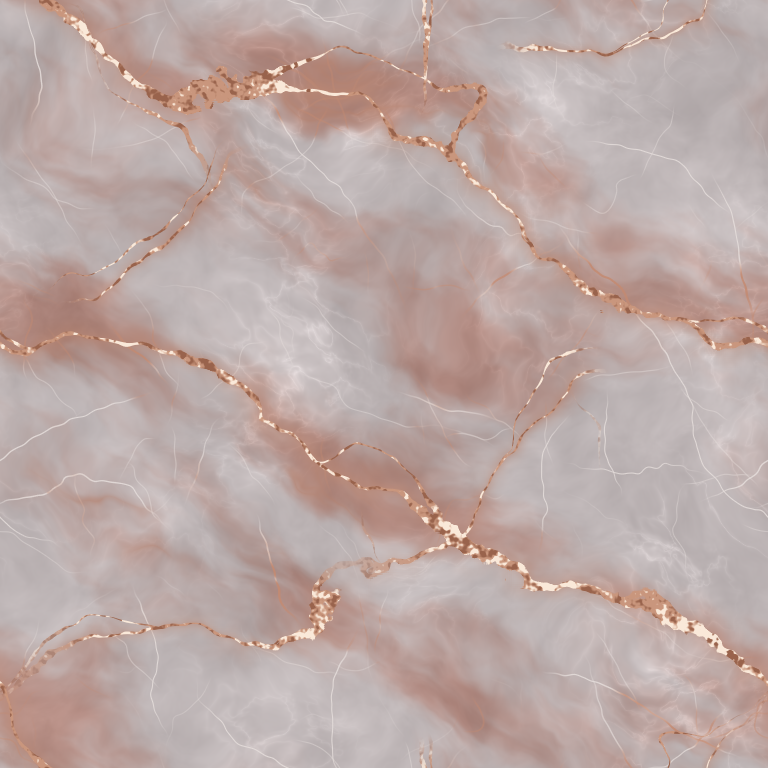
Write a WebGL 2 fragment shader that draws this texture.

```glsl
#version 300 es
precision highp float;
// Polished grey marble with rosy clouds, copper foil veins and pale hairline cracks.
// Veins are families of lines with whole-number slopes, bent by wrapping gradient
// noise; clouds are fractal noise on a sheared lattice, so the square tiles.

uniform vec2 u_resolution;
out vec4 outColor;

const vec2 CRACK_NORMALS[6] = vec2[6](vec2(3, 1), vec2(2, -1), vec2(1, -3),
                                      vec2(1, 1), vec2(1, 3), vec2(3, 2));

// Random vector in -1..1 for a lattice cell
vec2 hash(vec2 cell, int seed) {
    uvec3 v = uvec3(uint(cell.x), uint(cell.y), uint(seed));
    v = v * 1664525u + 1013904223u;
    v.x += v.y * v.z; v.y += v.z * v.x; v.z += v.x * v.y;
    v ^= v >> 16u;
    v.x += v.y * v.z; v.y += v.z * v.x;
    return vec2(v.xy & 65535u) / 32767.5 - 1.0;
}

float corner(vec2 cell, vec2 offset, vec2 cells, int seed) {
    return dot(hash(floor(mod(cell + 0.5, cells)), seed), offset);
}

// Gradient noise, repeating once per unit square
float noise(vec2 p, vec2 cells, int seed) {
    p *= cells;
    vec2 i = floor(p), f = p - i, e = vec2(1, 0);
    vec2 s = f * f * f * (f * (f * 6.0 - 15.0) + 10.0);
    float low = mix(corner(i, f, cells, seed), corner(i + e, f - e, cells, seed), s.x);
    float high = mix(corner(i + e.yx, f - e.yx, cells, seed), corner(i + 1.0, f - 1.0, cells, seed), s.x);
    return 1.6 * mix(low, high, s.y);
}

float noise(vec2 p, float cells, int seed) { return noise(p, vec2(cells), seed); }

float fbm(vec2 p, vec2 cells, int seed) {
    float sum = 0.0, amplitude = 0.5;
    for (int i = 0; i < 5; i++) {
        sum += amplitude * noise(p, cells, seed + i);
        cells *= 2.0;
        amplitude *= 0.5;
    }
    return sum;
}

// Thin bright creases where fractal noise crosses zero
float crease(vec2 p, vec2 cells, int seed, float sharpness) {
    return pow(1.0 - min(abs(fbm(p, cells, seed)), 1.0), sharpness);
}

// Signed distance to the nearest line of a phase field, in canvas units
float lineDistance(float phase) {
    float slope = length(vec2(dFdx(phase), dFdy(phase))) * u_resolution.y;
    return (fract(phase) - 0.5) / max(slope, 1.0);
}

float stroke(float d, float halfWidth) {
    return clamp((halfWidth - abs(d)) * u_resolution.y + 0.5, 0.0, 1.0);
}

// Foil vein that swells and splits: x coverage, y signed distance, z soft halo
vec3 foilVein(vec2 uv, vec2 normal, float thickness, int seed) {
    float phase = dot(normal, uv) + 0.35 + 0.35 * noise(uv, 2.0, seed) + 0.12 * noise(uv, 5.0, seed + 1)
                + 0.04 * noise(uv, 14.0, seed + 2) + 0.012 * noise(uv, 40.0, seed + 3);
    float d = lineDistance(phase);
    float swell = pow(max(noise(uv, 6.0, seed + 4) + 0.2, 0.0), 1.5);
    float ragged = 1.0 + 0.6 * noise(uv, 45.0, seed + 5) + 0.6 * noise(uv, 100.0, seed + 7);
    float halfWidth = (0.0018 + 0.015 * swell) * thickness * ragged;
    float split = 0.13 * thickness * smoothstep(0.0, 0.5, noise(uv, 5.0, seed + 6));
    float second = lineDistance(phase - split - 0.008 * noise(uv, 30.0, seed + 8));
    float strands = max(stroke(d, halfWidth), stroke(second, halfWidth * 0.6));
    float halo = exp(-abs(fract(phase) - 0.5) / length(normal) / 0.06);
    return vec3(strands, d, halo);
}

void main() {
    vec2 uv = gl_FragCoord.xy / u_resolution;
    vec2 warp = vec2(fbm(uv, vec2(3), 1), fbm(uv, vec2(3), 11));
    vec2 p = uv + 0.12 * warp;
    vec2 along = vec2(p.x + 2.0 * p.y, p.x);

    // Veins: a strong falling family, a broken rising one and thin steep links
    vec3 mainVein = foilVein(uv, vec2(1, 2), 1.0, 20);
    vec3 branch = foilVein(uv, vec2(-1, 2), 0.6, 40);
    vec3 link = foilVein(uv, vec2(2, 1), 0.35, 300);
    float branchShown = smoothstep(-0.15, 0.1, noise(uv, 3.0, 50));
    float linkShown = smoothstep(0.0, 0.25, noise(uv, 4.0, 51));
    float foil = max(mainVein.x, max(branch.x * branchShown, link.x * linkShown));

    // Rosy clouds, streaked along the veins and denser on their upper side
    float cloud = fbm(along, vec2(3), 60);
    float side = mix(0.35, 1.0, smoothstep(-0.005, 0.005, mainVein.y));
    float tint = cloud + 0.34 * mainVein.z * side + 0.16 * branch.z * branchShown;
    float rose = smoothstep(-0.06, 0.48, tint);
    vec3 color = mix(vec3(0.745, 0.712, 0.715), vec3(0.68, 0.525, 0.49), rose);

    // Smoky mottling, pale wisps and copper smears in the rosy parts
    color += 0.11 * fbm(p + 0.1 * warp.yx, vec2(5), 70) + 0.06 * fbm(p, vec2(22), 75);
    float wispShown = smoothstep(-0.2, 0.5, noise(uv, 4.0, 90));
    color += wispShown * (0.06 * crease(p, vec2(6, 8), 80, 18.0) + 0.06 * crease(p, vec2(13, 15), 86, 24.0));
    float smear = crease(along, vec2(3, 2), 95, 22.0) * smoothstep(0.1, 0.6, rose);
    color = mix(color, vec3(0.71, 0.5, 0.42), 0.6 * smear * smoothstep(-0.1, 0.4, noise(uv, 4.0, 91)));

    // Hairline cracks: white over grey, copper over rose; the denser set is fainter
    for (int i = 0; i < 12; i++) {
        float density = i < 6 ? 1.0 : 2.0;
        int seed = 100 + 5 * i;
        float phase = density * dot(CRACK_NORMALS[i % 6], uv) + float(i) * 0.37
                    + 0.4 * noise(uv, 3.0 * density, seed) + 0.05 * noise(uv, 13.0 * density, seed + 1)
                    + 0.012 * noise(uv, 50.0, seed + 3);
        float shown = smoothstep(0.1, 0.4, noise(uv, 4.0 * density, seed + 2));
        float crack = stroke(lineDistance(phase), 0.0007 + 0.001 * rose / density);
        vec3 crackColor = mix(vec3(0.9, 0.87, 0.86), vec3(0.77, 0.54, 0.44), smoothstep(0.2, 0.6, rose));
        color = mix(color, crackColor, crack * shown * 0.85 / density);
    }

    // Copper stain beside the veins, then crumpled foil with bright glints
    float stain = max(exp(-abs(mainVein.y) / 0.012), 0.8 * branchShown * exp(-abs(branch.y) / 0.008));
    color = mix(color, vec3(0.74, 0.54, 0.46), 0.6 * stain);
    float crumple = noise(along, vec2(30, 50), 200) + 0.8 * noise(uv, 95.0, 201) + 0.7 * noise(uv, 190.0, 203);
    float glint = smoothstep(0.1, 0.6, crumple + 0.9 * noise(uv, 9.0, 202));
    vec3 metal = mix(vec3(0.6, 0.39, 0.3), vec3(0.79, 0.59, 0.49), smoothstep(-0.6, 0.0, crumple));
    metal = mix(metal, vec3(0.99, 0.93, 0.87), glint * 0.95);
    color = mix(color, metal, foil);

    outColor = vec4(color, 1.0);
}
```
